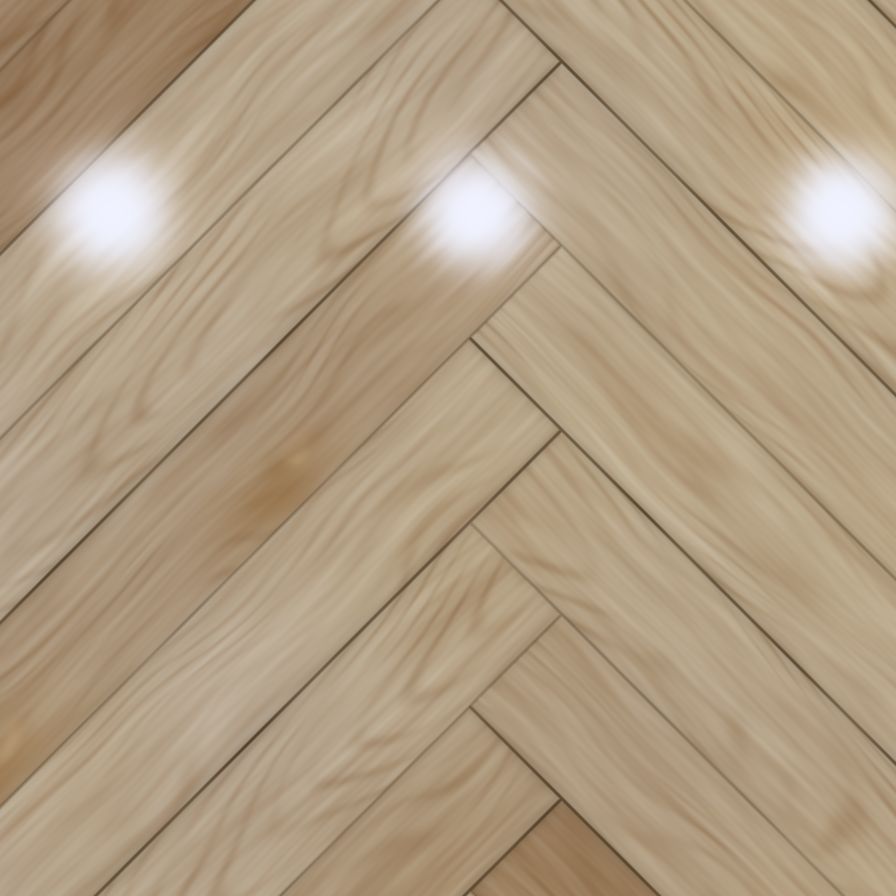
A Shadertoy shader for this texture:

```glsl
// Herringbone oak floor: one zigzag column of diagonal planks meeting in T joints.
// Two rotated axes select the plank; stretched gradient noise and contour rings
// make the grain, and a row of soft lamp reflections lies over the varnish.

vec2 gradient(vec2 cell) {
    float h = fract(sin(dot(cell, vec2(127.1, 311.7))) * 43758.5);
    return vec2(cos(h * 6.2832), sin(h * 6.2832));
}

float noise(vec2 p) {
    vec2 i = floor(p), f = p - i;
    vec2 w = f * f * f * (f * (f * 6.0 - 15.0) + 10.0);
    float a = dot(gradient(i), f);
    float b = dot(gradient(i + vec2(1, 0)), f - vec2(1, 0));
    float c = dot(gradient(i + vec2(0, 1)), f - vec2(0, 1));
    float d = dot(gradient(i + vec2(1, 1)), f - vec2(1, 1));
    return mix(mix(a, b, w.x), mix(c, d, w.x), w.y);
}

// Darkness of each plank, counted down either side of the zigzag
const float leftTone[9] = float[9](0.80, 0.82, 0.20, 0.21, 0.47, 0.21, 0.24, 0.52, 0.40);
const float rightTone[9] = float[9](0.25, 0.20, 0.16, 0.23, 0.24, 0.19, 0.25, 0.36, 0.80);

// Darkness of the grain; u runs along the plank from its joint, v across it
float grain(float u, float v, float id, float seed) {
    vec2 shift = vec2(seed * 7.31, seed * 3.77);
    float bend = noise(vec2(u * 0.6, v * 1.6) + shift);
    float streaks = 0.24 * noise(vec2(u * 0.35, v * 5.0 + bend) + shift)
                  + 0.22 * noise(vec2(u * 0.8, v * 12.0 + bend * 2.0) + shift)
                  + 0.17 * noise(vec2(u * 2.0, v * 23.0 + bend * 2.0) + shift);

    // Every third plank shows nested arches, the others nearly straight rings
    bool arched = mod(id, 3.0) == 1.0;
    float arch = u * 1.6 + 8.0 * (v - 0.68) * (v - 0.68) + bend * 1.8;
    float straight = v * 6.0 + bend * 3.0 + u * 0.12;
    float ring = 0.5 + 0.5 * sin(6.2832 * (arched ? arch : straight));
    float patches = smoothstep(-0.35, 0.4, noise(vec2(u * 0.8, v * 2.0) - shift));
    return streaks + (arched ? 0.34 : 0.20) * patches * ring * ring * ring;
}

void mainImage(out vec4 fragColor, in vec2 fragCoord) {
    vec2 p = fragCoord / iResolution.y;
    float aa = 6.9 / iResolution.y;

    // Diagonal axes in plank widths: x crosses left planks, y crosses right ones
    vec2 q = vec2(p.x - p.y + 0.099, 1.353 - p.x - p.y) / 0.2057;
    vec2 cell = floor(q);
    bool isLeft = cell.y > cell.x;
    float id = isLeft ? cell.x : cell.y;
    float u = isLeft ? q.y - id - 1.0 : q.x - id;
    float v = isLeft ? q.x - id : q.y - id;
    int slot = clamp(int(id) + 5, 0, 8);

    // Wood colour
    float tone = isLeft ? leftTone[slot] : rightTone[slot];
    tone += grain(u, v, id, id + (isLeft ? 31.0 : 11.0)) + 0.12 * noise(p * 5.0);
    vec3 color = mix(vec3(0.755, 0.695, 0.598), vec3(0.575, 0.455, 0.325), tone);
    color *= 1.0 + vec3(0.01, 0.0, -0.05) * (noise(p * 3.0 + 9.0) + p.x - 0.5);

    // Amber stains with a pale knot along one plank
    if (isLeft && id == -1.0) {
        for (int k = 0; k < 2; k++) {
            vec2 d = q - vec2(-0.2, 2.85 + 3.1 * float(k));
            d += 0.15 * noise(q * 3.0);
            float stain = exp(-dot(d * vec2(4.0, 1.8), d * vec2(4.0, 1.8)));
            color = mix(color, vec3(0.56, 0.40, 0.22), 0.55 * stain);
            vec2 knot = (d - vec2(-0.1, -0.28)) * vec2(15.0, 9.0);
            color = mix(color, vec3(0.73, 0.61, 0.46), 0.6 * exp(-dot(knot, knot)));
        }
    }

    // Seams: each line starts at its joint, and odd lines are deeper
    vec2 line = round(q);
    vec2 gap = abs(q - line);
    vec2 shown = step(line, vec2(cell.y, cell.x + 1.0));
    vec2 depth = (0.32 + 0.36 * mod(line, 2.0)) * shown;
    depth *= 1.0 + 0.5 * noise(p * 9.0 + 4.0);
    vec2 groove = (1.0 - smoothstep(0.012 - aa, 0.012 + aa, gap)) * depth;
    vec2 shade = exp(-gap * 28.0) * depth * 0.22;
    color = mix(color, vec3(0.38, 0.28, 0.17), max(groove.x, groove.y));
    color *= 1.0 - max(shade.x, shade.y);

    // Lamp reflections, with fringes broken up along the grain
    float fringe = 1.0 + 0.16 * noise(vec2(u * 1.5, v * 14.0));
    for (int k = 0; k < 3; k++) {
        float r = length(p - vec2(0.124 + 0.407 * float(k), 0.763)) * fringe;
        float glow = exp(-pow(r / 0.066, 3.2));
        color = mix(color, vec3(0.94, 0.95, 1.0), glow);
        color += 0.07 * exp(-r * r * 110.0) * (1.0 - glow);
    }
    fragColor = vec4(color, 1.0);
}
```
